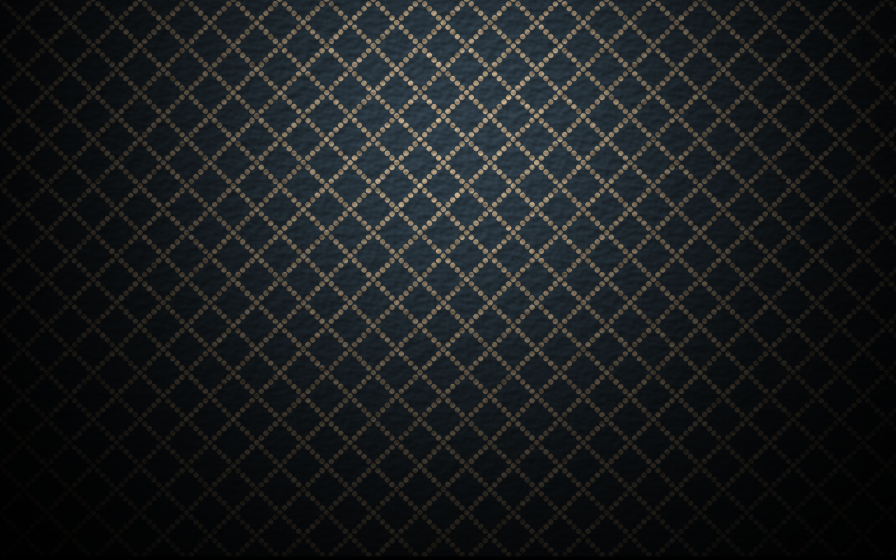
This pattern is drawn by a Shadertoy shader. Its source:

```glsl
// Dark blue plaster wall with a diamond trellis of small tan dots, lit from above centre.
// Dots sit on a 45-degree grid, kept only along every fifth row or column;
// cellular noise roughens the plaster, and a Gaussian pool of light fades to black.

vec2 hash2(vec2 cell) {
    return fract(sin(vec2(dot(cell, vec2(127.1, 311.7)), dot(cell, vec2(269.5, 183.3)))) * 43758.5);
}

// Distance to the nearest jittered cell point
float cellular(vec2 p) {
    vec2 cell = floor(p);
    float nearest = 2.0;
    for (int y = -1; y <= 1; y++) {
        for (int x = -1; x <= 1; x++) {
            vec2 neighbour = cell + vec2(x, y);
            nearest = min(nearest, distance(p, neighbour + hash2(neighbour)));
        }
    }
    return nearest;
}

// Uneven plaster surface, coarse and fine lumps stretched sideways
float plasterHeight(vec2 p) {
    return 0.6 * cellular(p * vec2(3.0, 5.0)) + 0.4 * cellular(p * vec2(7.0, 10.0) + 17.0);
}

// Coverage of the trellis dots; crossings fall on integer q
float trellisDots(vec2 q, float pixel, out vec2 dotId) {
    dotId = round(q * 5.0);
    float d = length(q - dotId / 5.0);
    vec2 phase = fract((dotId + 0.5) / 5.0);
    float onLine = step(min(phase.x, phase.y), 0.2);
    float radius = 0.084 + 0.006 * (hash2(dotId).x - 0.5);
    return onLine * clamp(0.5 + (radius - d) / pixel, 0.0, 1.0);
}

void mainImage(out vec4 fragColor, in vec2 fragCoord) {
    // Twelve diamonds fill the height
    vec2 p = fragCoord / iResolution.y * 12.0;
    float pixel = 12.0 / iResolution.y;

    // Diagonal axes stretch lengths by sqrt(2)
    vec2 lattice = p - vec2(0.0, 0.015);
    vec2 q = vec2(lattice.x + lattice.y, lattice.x - lattice.y);
    vec2 dotId;
    float dots = trellisDots(q, pixel * 1.414, dotId);

    // Relief lit from the upper left
    float relief = plasterHeight(p) - plasterHeight(p + vec2(-0.04, 0.06));

    // Pool of light, held at a faint glow along the edges
    vec2 uv = fragCoord / iResolution.xy;
    vec2 fromLamp = (uv - vec2(0.51, 0.77)) * vec2(iResolution.x / iResolution.y, 1.0);
    float light = exp(-dot(fromLamp, fromLamp) / 0.28);

    vec3 wall = vec3(0.175, 0.23, 0.27) * light * (1.0 + 0.55 * relief);
    float wear = 0.92 + 0.16 * hash2(dotId).y + 0.7 * relief;
    vec3 paint = vec3(0.66, 0.58, 0.47) * pow(light, 0.9) * wear;
    vec3 color = mix(wall, paint, dots * 0.96);

    // Thin dark skirting at the bottom
    color *= smoothstep(0.003, 0.010, uv.y);
    fragColor = vec4(color, 1.0);
}
```
